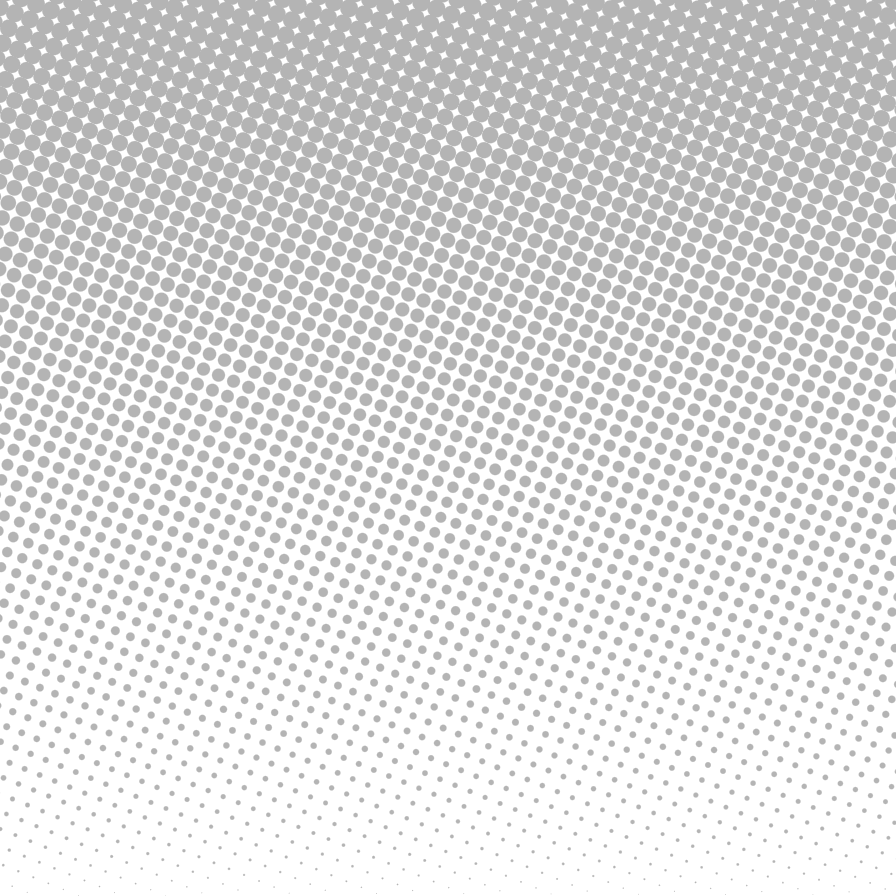
A Shadertoy shader for this background:

```glsl
// Halftone fade: a tilted square grid of grey dots on white paper.
// Each dot takes its radius from the height of its own centre, so the
// dots merge near the top and shrink to specks at the bottom.

#define DOTS_ACROSS 55.27            // grid cells per canvas height
#define GRID_TILT 0.3836             // clockwise tilt in radians
#define GRID_ANCHOR vec2(0.3516, 0.6549) // centre of one dot
#define TOP_RADIUS 0.555             // in cells; above 0.5 the dots overlap
#define FADE_POWER 0.58              // how radius falls with height
#define EDGE_PIXELS 1.2              // width of the smoothed edge
#define PAPER vec3(1.0)
#define INK vec3(0.705)

// Dot radius in cells for a centre at the given height
float dotRadius(float height) {
    return TOP_RADIUS * pow(max(height, 0.0), FADE_POWER);
}

// Signed distance, in cells, to the nearest dot
float halftone(vec2 point) {
    float c = cos(GRID_TILT), s = sin(GRID_TILT);
    vec2 axisX = vec2(c, -s);
    vec2 axisY = vec2(s, c);
    vec2 offset = (point - GRID_ANCHOR) * DOTS_ACROSS;
    vec2 grid = vec2(dot(offset, axisX), dot(offset, axisY));
    vec2 corner = floor(grid);

    // The four surrounding centres cover every overlap
    float nearest = 10.0;
    for (int j = 0; j < 2; j++) {
        for (int i = 0; i < 2; i++) {
            vec2 centre = corner + vec2(i, j);
            float height = GRID_ANCHOR.y
                + (centre.x * axisX.y + centre.y * axisY.y) / DOTS_ACROSS;
            nearest = min(nearest, distance(grid, centre) - dotRadius(height));
        }
    }
    return nearest;
}

void mainImage(out vec4 fragColor, in vec2 fragCoord) {
    vec2 point = fragCoord / iResolution.y;
    float edge = EDGE_PIXELS * DOTS_ACROSS / iResolution.y;
    float ink = clamp(0.5 - halftone(point) / edge, 0.0, 1.0);
    fragColor = vec4(mix(PAPER, INK, ink), 1.0);
}
```
